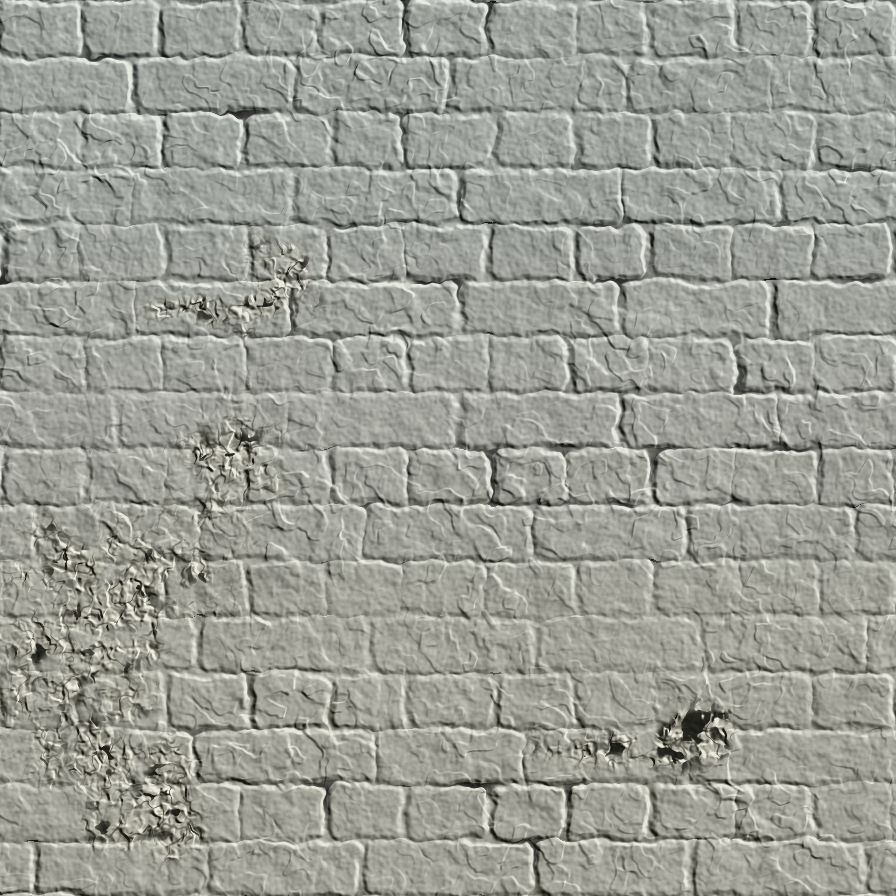
This texture is drawn by a WebGL 1 fragment shader. Its source:

```glsl
precision highp float;
uniform vec2 u_resolution;

#define COURSES 16.0
#define STRETCHER 0.1823
#define HEADER 0.0912
#define JOINT_RADIUS 0.0125
#define JOINT_DEPTH 0.64
#define LIGHT_STEP vec2(0.0019, 0.0017)
#define RELIEF 1.05
#define PAINT_COOL vec3(0.622, 0.638, 0.618)
#define PAINT_WARM vec3(0.635, 0.635, 0.595)
#define BARE_MORTAR vec3(0.70, 0.685, 0.62)
#define HOLE_COLOR vec3(0.09, 0.09, 0.07)

vec2 hash2(vec2 p) {
  p = vec2(dot(p, vec2(127.1, 311.7)), dot(p, vec2(269.5, 183.3)));
  return fract(sin(p) * 43758.5) * 2.0 - 1.0;
}

// Gradient noise, roughly -0.7 to 0.7
float noise(vec2 p) {
  vec2 i = floor(p), f = p - i;
  vec2 u = f * f * f * (f * (f * 6.0 - 15.0) + 10.0);
  vec2 o = vec2(0.0, 1.0);
  float low = mix(dot(hash2(i), f), dot(hash2(i + o.yx), f - o.yx), u.x);
  float high = mix(dot(hash2(i + o), f - o), dot(hash2(i + 1.0), f - 1.0), u.x);
  return mix(low, high, u.y);
}

vec2 warp(vec2 p, float scale, float amount) {
  return p + amount * vec2(noise(p * scale + 2.0), noise(p * scale + 8.5));
}

float blob(vec2 p, vec2 center, vec2 radius) {
  p = (p - center) / radius;
  return exp(-dot(p, p));
}

// Deep break in the lower right
float breakArea(vec2 p) {
  return blob(p, vec2(0.775, 0.185), vec2(0.048, 0.042));
}

// Where paint and mortar have crumbled away
float decay(vec2 p) {
  float d = blob(p, vec2(0.31, 0.68), vec2(0.06, 0.07)) * 0.65;
  d += blob(p, vec2(0.21, 0.655), vec2(0.08, 0.02)) * 0.7;
  d += blob(p, vec2(0.26, 0.50), vec2(0.06, 0.07)) * 0.8;
  d += blob(p, vec2(0.13, 0.36), vec2(0.17, 0.10)) * 0.65;
  d += blob(p, vec2(0.09, 0.20), vec2(0.11, 0.11)) * 0.65;
  d += blob(p, vec2(0.18, 0.09), vec2(0.07, 0.06)) * 0.85;
  d += blob(p, vec2(0.67, 0.165), vec2(0.09, 0.025)) * 0.8;
  d += breakArea(p);
  return smoothstep(0.22, 0.95, d * (1.0 + 1.3 * noise(p * 23.0) + 0.9 * noise(p * 60.0)));
}

// Grooves around rounded bricks: stretcher and header courses alternate
float joints(vec2 p) {
  p = warp(warp(p, 15.0, 0.007), 45.0, 0.006);
  p = warp(p, 110.0, 0.0035);
  float y = p.y * COURSES;
  float row = floor(y);
  float isHeader = mod(row, 2.0);
  float width = mix(STRETCHER, HEADER, isHeader);
  float shift = (1.0 - isHeader) * mix(0.047, 0.142, step(7.0, row));
  float x = (p.x - shift) / width;
  float joint = floor(x + 0.5);
  vec2 rnd = hash2(vec2(joint, row) + 3.0);
  float dx = abs(x - joint - 0.07 * rnd.x) * width;
  float dy = abs(fract(y + 0.5) - 0.5) / COURSES;
  float upright = mix(0.6, 1.0, smoothstep(-0.9, 0.2, rnd.y)) + 0.35 * noise(p * 31.0);
  float level = 0.88 + 0.6 * noise(p * vec2(12.0, 16.0)) + 0.25 * noise(p * 37.0);
  vec2 reach = max(1.0 - vec2(dx, dy) / JOINT_RADIUS, 0.0);
  float groove = smoothstep(0.4, 1.0, length(reach * vec2(upright, level)));
  return groove * clamp(0.95 + 1.3 * noise(p * 5.0 + 4.0), 0.45, 1.4);
}

// Curled paint edges: tilted plateaus cut from warped noise
float flakes(vec2 p) {
  vec2 q = warp(warp(p, 34.0, 0.012), 90.0, 0.007);
  float a = noise(q * 23.0 + 1.0), b = noise(q * 44.0 + 6.0);
  float h = 0.27 * smoothstep(0.0, 0.11, a) * (1.0 - a);
  h += 0.2 * smoothstep(0.02, 0.15, b) * (1.0 - b);
  return h * clamp(0.85 + 1.6 * noise(p * 8.0), 0.2, 1.4);
}

float height(vec2 p) {
  float h = -JOINT_DEPTH * joints(p) + flakes(p);
  h += 0.3 * noise(p * 20.0) + 0.28 * noise(p * 43.0);
  h += 0.2 * noise(warp(p, 60.0, 0.01) * 90.0) + 0.1 * noise(p * 190.0);
  vec2 q = warp(p, 95.0, 0.011);
  float crumble = 0.6 * noise(q * 66.0) + 0.45 * noise(q * 150.0);
  crumble += 0.55 * smoothstep(-0.06, 0.08, noise(q * vec2(58.0, 44.0) + 7.0));
  return h + decay(p) * (crumble - 0.3);
}

void main() {
  vec2 uv = gl_FragCoord.xy / u_resolution;
  float worn = decay(uv);

  // Light falls from the upper right
  float slope = RELIEF * (height(uv) - height(uv + LIGHT_STEP));
  float shade = slope > 0.0 ? 0.85 * slope : 1.15 * slope;

  // Paint, stains and exposed mortar
  vec3 color = mix(PAINT_WARM, PAINT_COOL, smoothstep(0.2, 0.9, uv.y));
  color += 0.03 * noise(uv * 6.0) + 0.06 * noise(uv * 170.0);
  color = mix(color, BARE_MORTAR, 0.5 * worn);
  color += min(shade, 0.27) * vec3(1.0, 1.0, 0.98);

  // Thin open lines in the deepest joints
  float gap = smoothstep(0.8, 1.15, joints(uv + 0.6 * LIGHT_STEP));
  color *= 1.0 - 0.75 * gap * smoothstep(-0.1, 0.3, noise(uv * 14.0 + 21.0));

  // Holes and open cracks
  vec2 q = warp(uv, 80.0, 0.014);
  float pits = noise(q * vec2(60.0, 46.0) + 11.0) + 0.6 * noise(q * 120.0);
  float hole = worn * smoothstep(0.2, 0.36, pits + 0.35 * breakArea(uv));
  float crack = smoothstep(0.06, 0.0, abs(noise(q * vec2(40.0, 30.0) + 15.0)));
  color = mix(color, HOLE_COLOR, 0.92 * max(hole, 0.6 * worn * crack));

  gl_FragColor = vec4(clamp(color, HOLE_COLOR, vec3(0.92, 0.92, 0.88)), 1.0);
}
```
